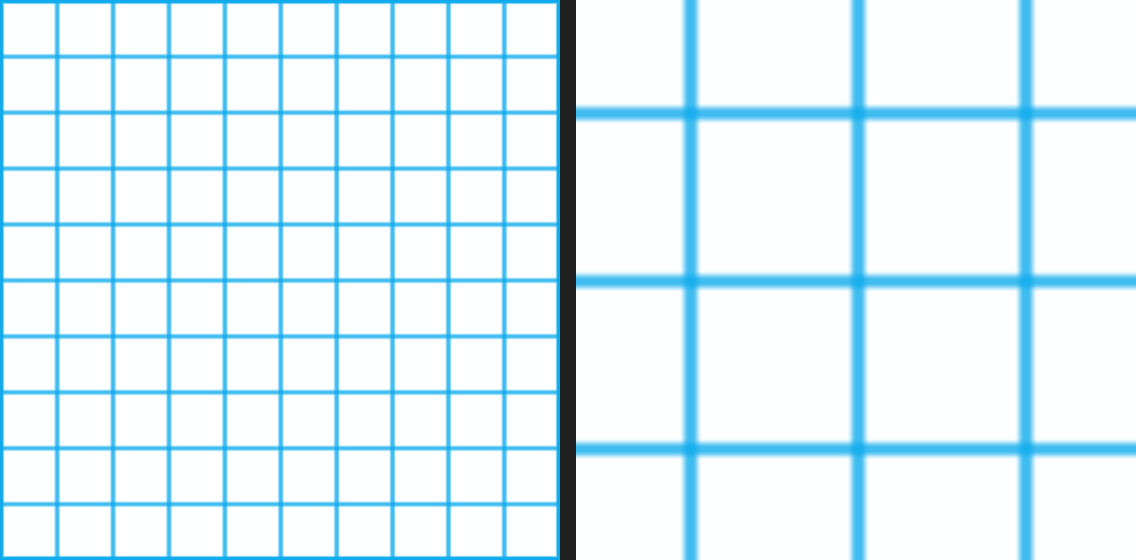
Left, the full canvas; right, a detail of the centre.
A three.js fragment shader for this pattern:

```glsl
varying vec2 vUv;

const float CELLS = 10.0;
const vec2 GRID_ORIGIN = vec2(0.0024, -0.0003);
const vec2 GRID_STEP = vec2(0.0998, 0.0999);
const vec2 LINE_CORE = vec2(0.0011, 0.0008);   // half width at full strength
const vec2 LINE_EDGE = vec2(0.0068, 0.0066);   // half width where the ink ends
const float LINE_STRENGTH = 0.80;
const float BORDER_CORE = 0.0038;
const float BORDER_EDGE = 0.0088;
const vec3 PAPER = vec3(0.995, 1.0, 1.0);
const vec3 INK = vec3(0.06, 0.67, 0.925);

// Distance on each axis to the nearest inner grid line
vec2 gridDistance(vec2 p) {
  vec2 index = floor((p - GRID_ORIGIN) / GRID_STEP + 0.5);
  index = clamp(index, 1.0, CELLS - 1.0);
  return abs(p - GRID_ORIGIN - index * GRID_STEP);
}

// Distance to the nearest side of the canvas
float borderDistance(vec2 p) {
  vec2 side = min(p, 1.0 - p);
  return min(side.x, side.y);
}

void main() {
  vec2 pixel = fwidth(vUv);

  // Soft inner lines, at least one pixel of smoothing
  vec2 outer = max(LINE_EDGE, LINE_CORE + pixel);
  vec2 lines = LINE_STRENGTH * (1.0 - smoothstep(LINE_CORE, outer, gridDistance(vUv)));

  // Stronger frame along the canvas edge
  float frameOuter = max(BORDER_EDGE, BORDER_CORE + max(pixel.x, pixel.y));
  float frame = 1.0 - smoothstep(BORDER_CORE, frameOuter, borderDistance(vUv));

  // Overlapping ink deepens at the crossings
  float bare = (1.0 - lines.x) * (1.0 - lines.y) * (1.0 - frame);
  gl_FragColor = vec4(mix(INK, PAPER, bare), 1.0);
}
```
